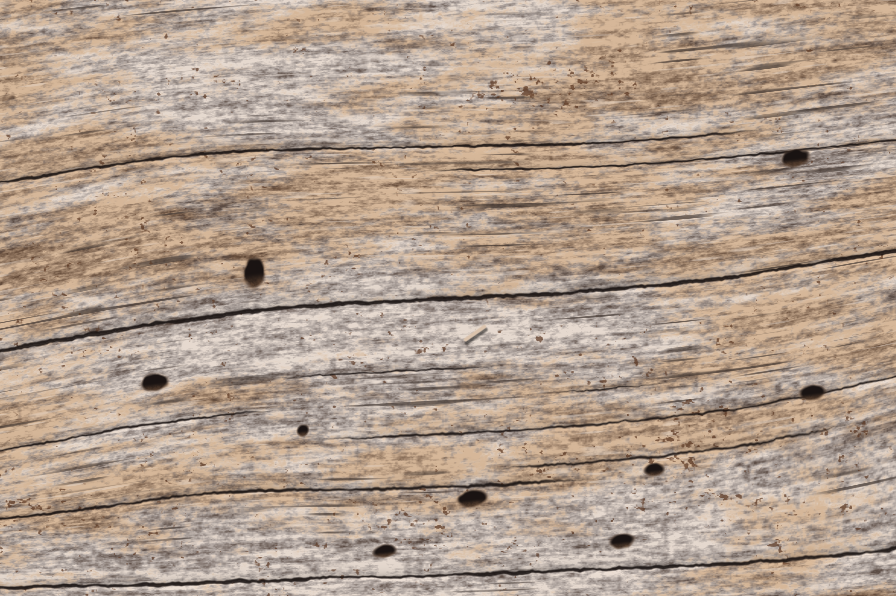
Write a Shadertoy shader that draws this texture.

```glsl
const vec3 SHADOW = vec3(0.36, 0.30, 0.27);
const vec3 SILVER = vec3(0.67, 0.63, 0.61);
const vec3 PALE = vec3(0.90, 0.85, 0.81);
const vec3 UMBER = vec3(0.40, 0.29, 0.21);
const vec3 TAN = vec3(0.82, 0.68, 0.54);
const vec3 RUST = vec3(0.40, 0.23, 0.13);
const vec3 VOID_DARK = vec3(0.10, 0.075, 0.07);
const float RISE = 0.118;        // climb of the grain from left to right
const float SWAY = 0.018;        // wave laid over that climb
const float CONTRAST = 1.05;
const float BRIGHTNESS = 0.57;
const float STAIN_SHARE = 0.78;  // strength of the warm stain
const float LIP_SIZE = 0.006;    // shading around the cracks

// Cracks: grain level, start x, end x, half width
const int CRACK_COUNT = 10;
const vec4 CRACKS[CRACK_COUNT] = vec4[CRACK_COUNT](
    vec4(0.696, -0.20, 1.32, 0.0022), vec4(0.650, 0.68, 1.80, 0.0018),
    vec4(0.416, -0.20, 1.80, 0.0032), vec4(0.251, -0.20, 0.52, 0.0016),
    vec4(0.303, 0.43, 0.88, 0.0013), vec4(0.205, 0.50, 1.80, 0.0015),
    vec4(0.133, -0.20, 1.04, 0.0020), vec4(0.155, 0.80, 1.47, 0.0014),
    vec4(0.006, -0.20, 1.80, 0.0026), vec4(0.255, 0.88, 1.17, 0.0012));

// Beetle holes: centre, radii
const int HOLE_COUNT = 9;
const vec4 HOLES[HOLE_COUNT] = vec4[HOLE_COUNT](
    vec4(1.335, 0.735, 0.022, 0.013), vec4(0.427, 0.543, 0.016, 0.024),
    vec4(0.259, 0.358, 0.021, 0.014), vec4(0.508, 0.278, 0.009, 0.009),
    vec4(0.792, 0.163, 0.023, 0.013), vec4(1.043, 0.092, 0.019, 0.011),
    vec4(0.645, 0.075, 0.017, 0.010), vec4(1.363, 0.341, 0.020, 0.012),
    vec4(1.098, 0.212, 0.016, 0.010));

float hash(vec2 p) {
    vec3 q = fract(vec3(p.xyx) * 0.1031);
    q += dot(q, q.yzx + 33.33);
    return fract((q.x + q.y) * q.z);
}

float valueNoise(vec2 p) {
    vec2 cell = floor(p), f = fract(p);
    f = f * f * (3.0 - 2.0 * f);
    return mix(mix(hash(cell), hash(cell + vec2(1, 0)), f.x),
               mix(hash(cell + vec2(0, 1)), hash(cell + vec2(1, 1)), f.x), f.y);
}

float fbm(vec2 p) {
    float sum = 0.0, weight = 0.46;
    for (int i = 0; i < 3; i++) {
        sum += weight * valueNoise(p);
        p = p * 2.03 + 17.3;
        weight *= 0.7;
    }
    return sum;
}

// Bends the plane so that the grain runs along x
vec2 grainSpace(vec2 p) {
    float rise = RISE * p.x + SWAY * sin(4.2 * p.x);
    float bend = mix(0.35, 0.95, smoothstep(0.0, 0.4, p.y)) - 0.3 * smoothstep(0.55, 0.8, p.y);
    float wobble = 0.014 * (valueNoise(p * vec2(3.0, 5.0)) - 0.5);
    return vec2(p.x, p.y - bend * rise + wobble);
}

vec3 weatheredWood(vec2 p, vec2 g) {
    float fibre = fbm(g * vec2(6.0, 85.0)) - 0.5;
    float fine = fbm(g * vec2(32.0, 190.0) + 40.0) - 0.5;
    float crumb = fbm(g * vec2(95.0, 150.0) + 80.0) - 0.5;
    float broad = fbm(g * vec2(2.5, 11.0) + 120.0) - 0.5;
    float tone = BRIGHTNESS + CONTRAST * (0.75 * fibre + 0.7 * fine + 0.75 * crumb + 0.3 * broad);

    vec3 grey = mix(SHADOW, SILVER, clamp(tone / 0.48, 0.0, 1.0));
    grey = mix(grey, PALE, clamp((tone - 0.48) / 0.36, 0.0, 1.0));
    vec3 warm = mix(UMBER, TAN, clamp(tone / 0.72, 0.0, 1.0));
    float stain = fbm(g * vec2(2.2, 8.0) + 200.0) + 0.45 * (fbm(g * vec2(9.0, 45.0) + 7.0) - 0.5)
                + 0.4 * crumb + 0.08 * smoothstep(0.2, 0.75, p.y);
    vec3 wood = mix(grey, warm, STAIN_SHARE * smoothstep(0.42, 0.76, stain));

    // Hairline slits and raised pale splinters
    float slit = smoothstep(0.78, 0.95, valueNoise(g * vec2(7.0, 190.0) + 300.0));
    slit *= smoothstep(0.35, 0.65, valueNoise(g * vec2(6.0, 22.0) + 9.0));
    wood = mix(wood, SHADOW * 0.7, 0.7 * slit);
    float splinter = smoothstep(0.8, 0.95, valueNoise(g * vec2(16.0, 200.0) + 500.0));
    return mix(wood, PALE, 0.4 * splinter);
}

vec3 addDirt(vec3 color, vec2 p) {
    vec2 top = (p - vec2(0.94, 0.86)) / vec2(0.12, 0.06);
    vec2 low = (p - vec2(1.25, 0.24)) / vec2(0.20, 0.10);
    float cluster = 0.17 * exp(-dot(top, top)) + 0.10 * exp(-dot(low, low));
    float grit = fbm(p * vec2(75.0, 95.0) + 11.0) + 0.2 * (valueNoise(p * 14.0) - 0.5) + cluster;
    return mix(color, mix(RUST, VOID_DARK, 0.2), 0.7 * smoothstep(0.76, 0.9, grit));
}

vec3 addCracks(vec3 color, vec2 g, float aa) {
    float ragged = fbm(vec2(g.x * 45.0, g.y * 12.0));
    float level = g.y + 0.006 * (ragged - 0.5);
    for (int i = 0; i < CRACK_COUNT; i++) {
        vec4 c = CRACKS[i];
        float taper = smoothstep(c.y, c.y + 0.12, g.x) * (1.0 - smoothstep(c.z - 0.15, c.z, g.x));
        float width = c.w * taper * (0.35 + 1.2 * fbm(vec2(g.x * 24.0, float(i) * 7.0)));
        float side = level - c.x, d = abs(side);
        float lip = taper * exp(-d / LIP_SIZE) * c.w / 0.0036;
        color *= 1.0 + lip * (side > 0.0 ? -0.35 : 0.1);
        color = mix(color, VOID_DARK, 0.9 * taper * (1.0 - smoothstep(width - aa, width + aa, d)));
    }
    return color;
}

vec3 addHoles(vec3 color, vec2 p, float aa) {
    for (int i = 0; i < HOLE_COUNT; i++) {
        vec4 h = HOLES[i];
        vec2 q = p - h.xy;
        q.y -= 0.12 * q.x;
        q /= h.zw;
        float r = length(q) + 0.2 * (valueNoise(p * 110.0) - 0.5);
        float soft = 1.5 * aa / min(h.z, h.w);
        float wall = smoothstep(0.0, 0.9, -q.y) * (0.3 + 0.7 * fbm(p * 140.0));
        color = mix(color, UMBER, 0.4 * (1.0 - smoothstep(0.95, 1.35, r)));
        color = mix(color, mix(VOID_DARK, UMBER, wall), 1.0 - smoothstep(1.0 - soft, 1.0 + soft, r));
    }
    return color;
}

// Loose chip of wood with a small shadow below it
vec3 addChip(vec3 color, vec2 p, float aa) {
    vec2 axis = vec2(0.82, 0.57), q = p - vec2(0.797, 0.441);
    float d = length(q - axis * clamp(dot(q, axis), -0.019, 0.019));
    vec2 s = q + vec2(-0.002, 0.005);
    float shade = length(s - axis * clamp(dot(s, axis), -0.019, 0.019));
    color *= 1.0 - 0.5 * (1.0 - smoothstep(0.001, 0.006, shade));
    return mix(color, mix(TAN, PALE, 0.5), 1.0 - smoothstep(0.003 - aa, 0.003 + aa, d));
}

void mainImage(out vec4 fragColor, in vec2 fragCoord) {
    vec2 p = fragCoord / iResolution.y;
    float aa = 1.0 / iResolution.y;
    vec2 g = grainSpace(p);
    vec3 color = addDirt(weatheredWood(p, g), p);
    color = addCracks(color, g, aa);
    color = addHoles(color, p, aa);
    fragColor = vec4(addChip(color, p, aa), 1.0);
}
```
